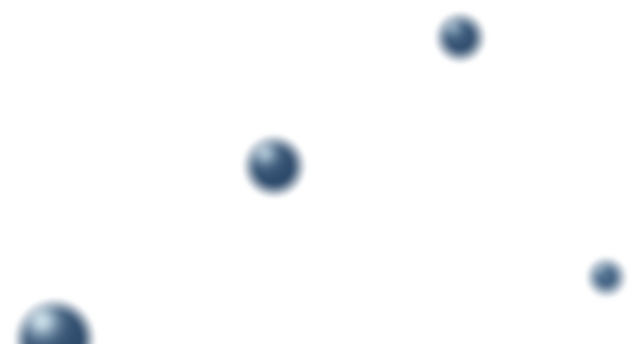
This background is drawn by a WebGL 2 fragment shader. Its source:

```glsl
#version 300 es
precision highp float;

uniform vec2 u_resolution;
out vec4 fragColor;

// Spheres: centre xy and radius, in canvas heights
const int SPHERE_COUNT = 4;
const vec3 SPHERES[SPHERE_COUNT] = vec3[SPHERE_COUNT](
    vec3(0.159, 0.014, 0.099),
    vec3(0.797, 0.517, 0.072),
    vec3(1.338, 0.891, 0.055),
    vec3(1.763, 0.194, 0.040)
);

const vec3 PAPER = vec3(1.0);
const vec3 NAVY  = vec3(0.17, 0.28, 0.41);
const vec3 STEEL = vec3(0.36, 0.49, 0.61);
const vec3 SHINE = vec3(0.80, 0.88, 0.92);

const float EDGE_BLUR = 0.029;              // half width of the soft rim
const vec2 SHINE_OFFSET = vec2(-0.38, 0.54); // in sphere radii
const float SHINE_SIZE = 0.46;
const float SHEEN_SIZE = 0.85;
const float HALO_STRENGTH = 0.035;
const float HALO_SIZE = 0.022;

// Blurred disc coverage
float softDisc(float dist, float radius) {
    return 1.0 - smoothstep(radius - EDGE_BLUR, radius + EDGE_BLUR, dist);
}

float gaussian(float dist, float size) {
    float t = dist / size;
    return exp(-t * t);
}

// Dark body with a broad sheen and a compact highlight
vec3 sphereColor(vec2 local, float radius) {
    float shineDist = length(local - SHINE_OFFSET);
    float clarity = smoothstep(0.015, 0.100, radius);
    vec3 body = mix(STEEL, NAVY, smoothstep(0.015, 0.065, radius));
    vec3 color = mix(body, STEEL, 0.55 * gaussian(shineDist, SHEEN_SIZE));
    return mix(color, SHINE, 0.95 * clarity * gaussian(shineDist, SHINE_SIZE));
}

void main() {
    vec2 point = gl_FragCoord.xy / u_resolution.y;
    vec3 color = PAPER;

    for (int i = 0; i < SPHERE_COUNT; i++) {
        vec2 offset = point - SPHERES[i].xy;
        float radius = SPHERES[i].z;
        float dist = length(offset);

        // Faint bluish halo, then the sphere itself
        float halo = HALO_STRENGTH * gaussian(max(dist - radius, 0.0), HALO_SIZE);
        color = mix(color, STEEL, halo);
        color = mix(color, sphereColor(offset / radius, radius), softDisc(dist, radius));
    }

    fragColor = vec4(color, 1.0);
}
```
